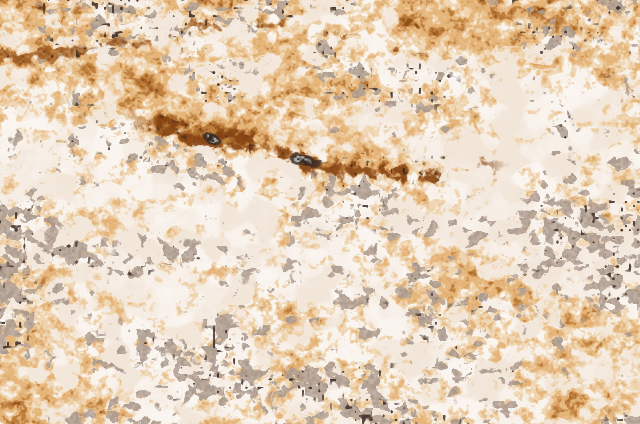
Give the GLSL for this texture, as a Shadertoy shader.

```glsl
// Weathered golden granite: pale crystals under ochre staining, grey mineral
// flakes, dark specks and two rusty veins. Layered noise sets the stain level,
// smoothed cellular noise gives the crystal shapes, curves carry the veins.

#define WHITE vec3(0.98, 0.96, 0.94)
#define CREAM vec3(0.95, 0.90, 0.85)
#define LIGHT vec3(0.94, 0.84, 0.70)
#define TAN   vec3(0.90, 0.71, 0.48)
#define BROWN vec3(0.74, 0.49, 0.23)
#define RUST  vec3(0.52, 0.26, 0.07)
#define GREY  vec3(0.69, 0.62, 0.57)
#define DARK  vec3(0.22, 0.16, 0.13)
#define STAIN_BIAS -0.07
#define GREY_BIAS  -0.25
#define FLAKE_SCALE vec2(52.0, 66.0)
#define GRIT_SCALE 42.0

float hash(vec2 p) {
    vec3 q = fract(p.xyx * 0.1031);
    q += dot(q, q.yzx + 33.33);
    return fract((q.x + q.y) * q.z);
}

float noise(vec2 p) {
    vec2 i = floor(p), f = fract(p);
    f = f * f * (3.0 - 2.0 * f);
    vec2 e = vec2(1.0, 0.0);
    return mix(mix(hash(i), hash(i + e.xy), f.x),
               mix(hash(i + e.yx), hash(i + e.xx), f.x), f.y);
}

float fbm(vec2 p) {
    float sum = 0.0, amp = 0.5;
    for (int i = 0; i < 4; i++) {
        sum += amp * noise(p);
        p = mat2(1.6, 1.2, -1.2, 1.6) * p + 17.3;
        amp *= 0.55;
    }
    return sum / 1.01;
}

// Cellular noise: one random level per cell, blended at the cell borders
float flakes(vec2 p) {
    vec2 cell = floor(p);
    float sum = 0.0, total = 0.0;
    for (int y = -1; y <= 1; y++)
    for (int x = -1; x <= 1; x++) {
        vec2 c = cell + vec2(x, y);
        vec2 seed = c + vec2(hash(c + 3.7), hash(c + 91.2));
        float w = exp(-14.0 * length(p - seed));
        sum += w * hash(c + 47.1);
        total += w;
    }
    return sum / total;
}

float span(float a, float b, float fade, float x) {
    return smoothstep(a, a + fade, x) * (1.0 - smoothstep(b - fade, b, x));
}

float mainVein(float x) {
    return 0.71 - 0.115 * smoothstep(0.25, 0.95, x)
         + 0.05 * (1.0 - smoothstep(0.08, 0.36, x)) + 0.006 * sin(23.0 * x);
}

float topVein(float x) {
    return 0.90 + 0.035 * sin(5.6 * x - 1.8) + 0.006 * sin(31.0 * x);
}

void mainImage(out vec4 fragColor, in vec2 fragCoord) {
    vec2 p = fragCoord / iResolution.y;
    vec2 w = p + 0.022 * (vec2(fbm(p * 28.0), fbm(p * 28.0 + 40.0)) - 0.5);

    // Noise layers from broad to fine
    float patches = fbm(vec2(w.x * 2.6, w.y * 6.0 + w.x) + 5.0);
    float streaks = fbm(vec2(w.x * 7.0, w.y * 17.0 + w.x * 2.0) + 71.0);
    float grit = fbm(w * GRIT_SCALE);
    float speck = noise(p * 165.0 + 9.0);
    float flake = flakes(w * FLAKE_SCALE);
    float crystal = flakes(w * vec2(17.0, 21.0) + 30.0);

    // Veins with an ochre halo
    float d = p.y - mainVein(p.x);
    float dTop = p.y - topVein(p.x);
    float reach = span(0.28, 1.22, 0.12, p.x);
    float halo = reach * exp(-pow((d - 0.015) / 0.034, 2.0));
    float wobble = 0.03 * (streaks - 0.5);
    float rough = 0.07 * (grit - 0.5) + 0.05 * (patches - 0.5);
    float rust = reach * smoothstep(-0.007, 0.007, 0.013 + rough - abs(d + wobble));
    float topReach = span(-0.1, 1.10, 0.1, p.x);
    float thin = topReach * smoothstep(-0.006, 0.006,
                 0.002 + rough * 0.8 - abs(dTop + wobble));

    // Stain level: strong at the top, weak in the middle, mixed below
    float top = smoothstep(0.56, 0.88, p.y);
    float stain = STAIN_BIAS + 0.40 * top + 0.17 * (1.0 - smoothstep(0.05, 0.36, p.y))
        + 1.2 * (patches - 0.5) + 0.9 * (streaks - 0.5) + 1.5 * (grit - 0.5)
        + 0.50 * (flake - 0.5) + 0.34 * (speck - 0.5) + 0.55 * halo;
    stain -= 0.40 * smoothstep(0.74, 0.86, crystal) * (1.0 - halo);

    vec3 col = mix(WHITE, CREAM, smoothstep(0.2, 0.8, 0.6 * crystal + 0.4 * grit));
    col = mix(col, LIGHT, smoothstep(-0.08, 0.10, stain));
    col = mix(col, TAN, smoothstep(0.14, 0.42, stain));
    col = mix(col, BROWN, smoothstep(0.52, 0.82, stain));
    col = mix(col, RUST, 0.8 * smoothstep(0.85, 1.15, stain));

    // Grey mineral flakes in clusters
    float cluster = fbm(w * vec2(6.0, 10.0) + 120.0);
    float grey = GREY_BIAS - 0.16 * top - 0.5 * halo + 1.3 * (cluster - 0.5)
        + 0.65 * (flakes(w * FLAKE_SCALE * 0.9 + 60.0) - 0.5)
        + 1.0 * (fbm(w * GRIT_SCALE + 200.0) - 0.5);
    vec3 greyTone = GREY * (0.9 + 0.2 * speck);
    col = mix(col, greyTone, 0.9 * smoothstep(-0.03, 0.06, grey));

    // Rusty cores and scattered dark specks
    col = mix(col, mix(BROWN, RUST, smoothstep(0.35, 0.6, grit)), 0.9 * rust);
    col = mix(col, mix(BROWN, RUST, speck), 0.85 * thin);
    float dots = smoothstep(0.80, 0.92, noise(p * 105.0 + 33.0));
    float near = smoothstep(0.52, 0.66, cluster) + 0.7 * (rust + thin);
    col = mix(col, DARK, 0.85 * dots * min(near, 1.0));

    // Two dark-rimmed mineral pockets on the main vein
    for (int i = 0; i < 2; i++) {
        float x = 0.50 + 0.22 * float(i);
        vec2 q = p - vec2(x, mainVein(x));
        q.y += 0.25 * q.x;
        float r = length(q / vec2(0.021 + 0.012 * float(i), 0.014)) + 1.2 * (grit - 0.5);
        col = mix(col, DARK, 0.85 * (1.0 - smoothstep(0.85, 1.15, r)));
        vec3 core = mix(DARK, vec3(0.66, 0.68, 0.66), smoothstep(0.25, 0.65, speck));
        col = mix(col, core, 1.0 - smoothstep(0.5, 0.75, r));
    }
    fragColor = vec4(col, 1.0);
}
```
